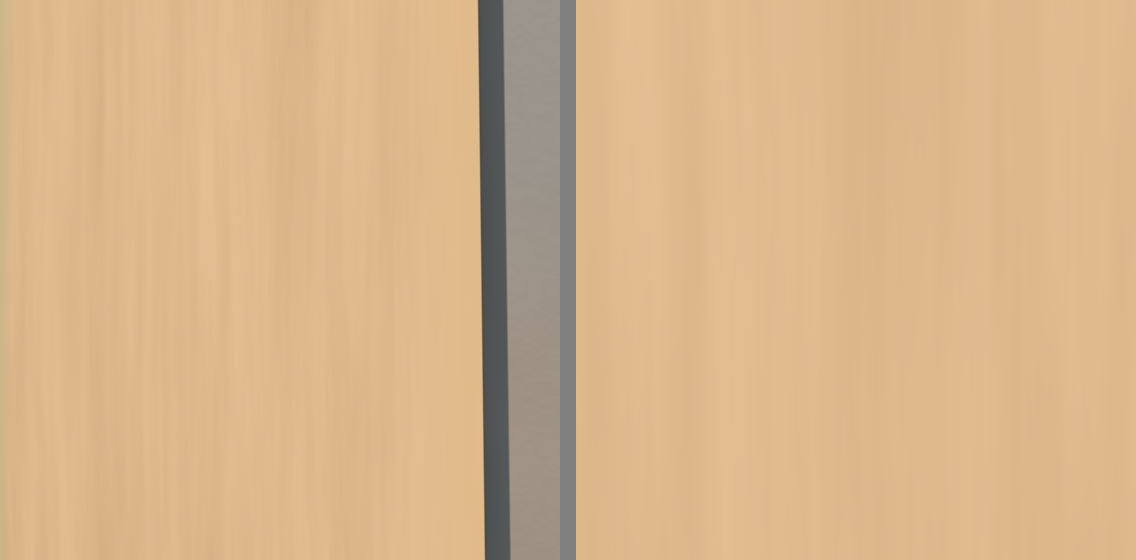
Left: the whole. Right: its middle third, enlarged.
Reproduce this texture procedurally as a WebGL 1 fragment shader.

```glsl
precision highp float;
// Pale vertical wood grain beside a dark gap and a grey panel.
uniform vec2 u_resolution;

const vec3 WOOD_LIGHT = vec3(0.895, 0.750, 0.575);
const vec3 WOOD_DARK = vec3(0.825, 0.680, 0.505);
const vec3 WOOD_EDGE = vec3(0.885, 0.735, 0.535);
const vec3 PALE_GREEN = vec3(0.770, 0.720, 0.540);
const vec3 GAP = vec3(0.315, 0.330, 0.335);
const vec3 GAP_RIM = vec3(0.340, 0.270, 0.160);
const vec3 PANEL_COOL = vec3(0.610, 0.585, 0.555);
const vec3 PANEL_WARM = vec3(0.625, 0.575, 0.520);

float hash(vec2 p) {
  vec3 q = fract(p.xyx * vec3(0.1031, 0.1030, 0.0973));
  q += dot(q, q.yzx + 33.33);
  return fract((q.x + q.y) * q.z);
}

// Smooth value noise from -1 to 1.
float noise(vec2 p) {
  vec2 cell = floor(p);
  vec2 f = fract(p);
  f = f * f * (3.0 - 2.0 * f);
  float low = mix(hash(cell), hash(cell + vec2(1.0, 0.0)), f.x);
  float high = mix(hash(cell + vec2(0.0, 1.0)), hash(cell + vec2(1.0)), f.x);
  return 2.0 * mix(low, high, f.y) - 1.0;
}

// Octaves of noise, each finer and weaker than the last.
float fbm(vec2 p, float gain) {
  float sum = 0.0;
  float weight = 1.0;
  for (int i = 0; i < 4; i++) {
    sum += weight * noise(p);
    p = p * 2.03 + vec2(17.3, 9.1);
    weight *= gain;
  }
  return sum;
}

// Brightness of the grain: broad bands, fibres, and short pale or dark flecks.
float grain(vec2 p) {
  p.x += 0.006 * noise(p * vec2(5.0, 2.5)) + 0.002 * noise(p * vec2(14.0, 9.0));
  float bands = noise(vec2(p.x * 13.0 + 4.0, p.y * 1.1));
  float fibres = fbm(vec2(p.x * 38.0, p.y * 1.7 + 5.0), 0.6);
  float hairs = noise(vec2(p.x * 150.0 + 40.0, p.y * 7.0));
  float flecks = noise(vec2(p.x * 105.0 + 71.0, p.y * 11.0 + 3.0));
  float coarse = 1.0 - smoothstep(0.18, 0.34, p.x);
  float calm = 1.0 - 0.5 * smoothstep(0.62, 0.80, p.x);
  float streaks = noise(vec2(p.x * 72.0 + 23.0, p.y * 2.6));
  float tone = 0.16 * bands + 0.15 * fibres + 0.07 * hairs;
  tone += 0.12 * max(flecks, 0.0) * smoothstep(-0.2, 0.5, noise(p * vec2(16.0, 4.0)));
  return calm * tone + 0.17 * coarse * streaks;
}

vec3 wood(vec2 p, float edge) {
  float tone = 0.63 + grain(p) + 0.10 * noise(p * vec2(3.0, 3.5) + 8.0);
  tone -= 0.16 * exp(-pow((p.x - 0.19) / 0.055, 2.0));
  tone -= 0.15 * exp(-pow((p.x - 0.515) / 0.035, 2.0));
  tone += 0.08 * smoothstep(0.55, 0.80, p.x);
  vec3 color = mix(WOOD_DARK, WOOD_LIGHT, clamp(tone, -0.3, 1.2));
  color = mix(color, WOOD_EDGE, 0.55 * smoothstep(0.12, 0.01, edge - p.x));
  float border = 0.014 + 0.006 * noise(vec2(2.0, p.y * 5.0));
  return mix(PALE_GREEN, color, smoothstep(-0.012, border + 0.012, p.x));
}

vec3 panel(vec2 p) {
  vec3 color = mix(PANEL_WARM, PANEL_COOL, smoothstep(0.25, 0.80, p.y));
  float cloud = noise(p * vec2(9.0, 6.0));
  float weave = noise(p * vec2(70.0, 190.0));
  return color + 0.006 * cloud + 0.005 * weave;
}

// Blend from 0 to 1 across a vertical edge.
float step_across(float x, float edge, float softness) {
  return smoothstep(edge - softness, edge + softness, x);
}

void main() {
  vec2 p = gl_FragCoord.xy / u_resolution;
  float softness = max(0.0017, 1.0 / u_resolution.x);

  // Both edges lean slightly to the left towards the top.
  float wood_edge = mix(0.8660, 0.8535, p.y);
  float panel_edge = mix(0.9115, 0.8985, p.y);

  float depth = smoothstep(wood_edge, panel_edge, p.x);
  vec3 gap = GAP * (0.96 + 0.08 * depth + 0.02 * noise(p * vec2(30.0, 8.0)));
  float rim = smoothstep(0.005, 0.0, abs(p.x - wood_edge - 0.001));
  gap = mix(gap, GAP_RIM, 0.65 * rim);

  vec3 color = mix(wood(p, wood_edge), gap, step_across(p.x, wood_edge, softness));
  color = mix(color, panel(p), step_across(p.x, panel_edge, softness * 1.3));
  gl_FragColor = vec4(color, 1.0);
}
```
